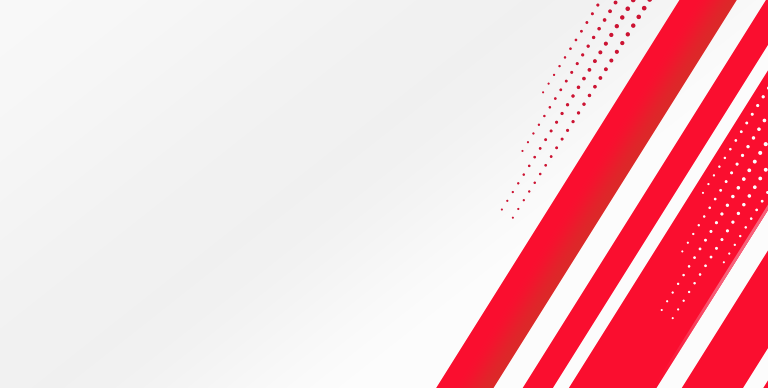
Write a Shadertoy shader that draws this background.

```glsl
#define SLANT 0.627
#define RED vec3(0.98, 0.055, 0.185)
#define RUST vec3(0.86, 0.16, 0.16)
#define PINK vec3(0.97, 0.38, 0.48)
#define DOT_RED vec3(0.80, 0.08, 0.20)
#define PAPER_WHITE vec3(0.99)
#define DOT_STEP 0.0225
#define COLUMN_GAP 0.0415
#define FIRST_COLUMN 0.922
#define DOT_SHIFT vec2(0.412, -0.259)

// Horizontal position after sliding down the slant to the lower edge
float slide(vec2 p) {
    return p.x - SLANT * p.y;
}

// Soft interval along the slid axis
float band(float s, float left, float right, float soft) {
    return smoothstep(left - soft, left + soft, s)
         * (1.0 - smoothstep(right - soft, right + soft, s));
}

// Slanted columns of dots that grow upward from staggered lower ends
float dotField(vec2 p, float lastColumn, float pixel) {
    float s = slide(p);
    float column = clamp(round((s - FIRST_COLUMN) / COLUMN_GAP), 0.0, lastColumn);
    float lowerEnd = max(0.762 - 0.151 * column,
                         0.439 + 0.144 * max(column - 3.0, 0.0));
    float row = max(round((p.y - lowerEnd) / DOT_STEP), 0.0);
    float dy = p.y - lowerEnd - row * DOT_STEP;
    float ds = s - FIRST_COLUMN - column * COLUMN_GAP;
    float radius = 0.0026 + 0.00014 * min(row, 25.0);
    float d = length(vec2(ds + SLANT * dy, dy)) - radius;
    return 1.0 - smoothstep(-0.6 * pixel, 0.6 * pixel, d);
}

// Pale paper with a faint grey diagonal fold
vec3 paper(vec2 p) {
    float t = dot(vec2(p.x, 1.0 - p.y), vec2(0.62, 0.785));
    float shade = mix(0.972, 0.943, smoothstep(0.0, 0.87, t));
    return mix(vec3(shade), PAPER_WHITE, smoothstep(0.87, 1.42, t));
}

void mainImage(out vec4 fragColor, in vec2 fragCoord) {
    vec2 p = fragCoord / iResolution.y;
    float pixel = 1.0 / iResolution.y;
    float soft = 0.7 * pixel;
    float s = slide(p);
    vec3 color = paper(p);

    // Red stripes, the first one shaded toward its right side
    vec2 stripes[5] = vec2[5](vec2(1.124, 1.272), vec2(1.347, 1.425),
        vec2(1.466, 1.692), vec2(1.757, 1.915), vec2(1.967, 2.2));
    for (int i = 0; i < 5; i++) {
        float shade = i == 0 ? smoothstep(1.165, 1.272, s) : 0.0;
        color = mix(color, mix(RED, RUST, shade),
                    band(s, stripes[i].x, stripes[i].y, soft));
    }

    // Thin highlight on the edge of the wide stripe
    float highlight = band(s, 1.683, 1.692, soft) * smoothstep(0.0, 0.3, p.y);
    color = mix(color, PINK, highlight);

    // Red dots on paper, white dots on the wide stripe
    color = mix(color, DOT_RED, dotField(p, 3.0, pixel));
    color = mix(color, PAPER_WHITE, dotField(p - DOT_SHIFT, 4.0, pixel));

    fragColor = vec4(color, 1.0);
}
```
